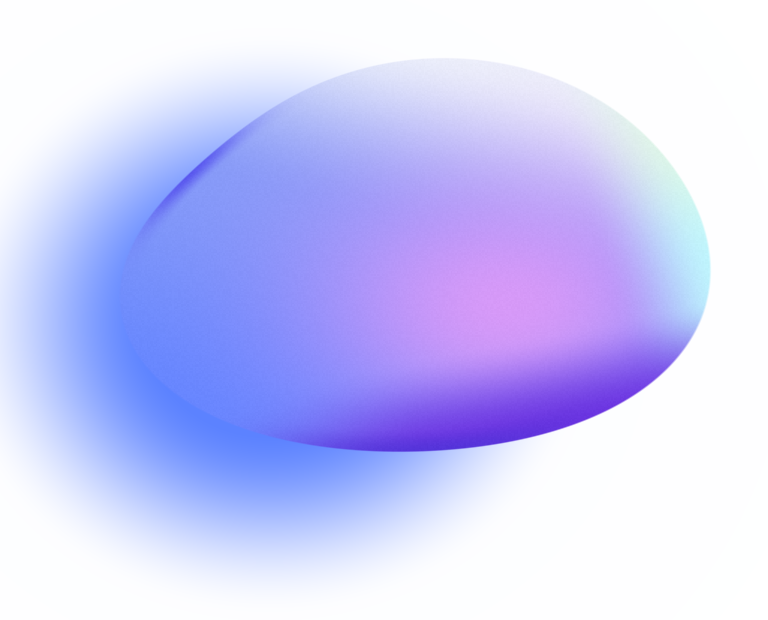
This background is drawn by a Shadertoy shader. Its source:

```glsl
// A glossy pastel egg floating over a soft blue halo on white.
// The outline is a polar harmonic curve in ellipse space; its skin is a
// stack of smooth colour washes, finished with rim shading and fine grain.

#define EGG_CENTER vec2(0.664, 0.5886)
#define EGG_RADII vec2(0.4807, 0.3213)
#define HALO_CENTER vec2(0.435, 0.477)
#define HALO_RADII vec2(0.338, 0.306)
#define HALO_COLOR vec3(0.36, 0.51, 1.0)
#define PINK_CENTER vec2(0.33, -0.25)
#define PINK_SPREAD vec2(0.69, 0.71)
#define RIM_CENTER vec2(-0.74, 0.40)
#define GRAIN_AMOUNT 0.014
#define GRAIN_CELLS 414.0

float hash(vec2 cell) {
    vec3 h = fract(vec3(cell.xyx) * 0.1031);
    h += dot(h, h.yzx + 33.33);
    return fract((h.x + h.y) * h.z);
}

float gaussian(vec2 offset, vec2 spread) {
    vec2 d = offset / spread;
    return exp(-dot(d, d));
}

// Outline radius in direction q: first three harmonics of the angle.
float eggRadius(vec2 q) {
    vec2 h1 = q / max(length(q), 1e-4);
    vec2 h2 = vec2(h1.x * h1.x - h1.y * h1.y, 2.0 * h1.x * h1.y);
    vec2 h3 = vec2(h2.x * h1.x - h2.y * h1.y, h2.y * h1.x + h2.x * h1.y);
    return 0.9795 + dot(h1, vec2(0.033, -0.043))
                  + dot(h2, vec2(-0.004, 0.044))
                  + dot(h3, vec2(-0.009, -0.040));
}

vec3 backdrop(vec2 p) {
    float reach = length((p - HALO_CENTER) / HALO_RADII);
    float halo = 1.0 - smoothstep(0.5, 1.55, reach);
    float haze = 0.025 * exp(-0.3 * reach * reach);
    return mix(vec3(1.0), HALO_COLOR, min(halo + haze, 1.0));
}

vec3 eggSkin(vec2 q, float depth) {
    // Blue body, paler upward
    vec3 color = mix(vec3(0.38, 0.52, 1.0), vec3(0.52, 0.61, 0.97),
                     smoothstep(-0.8, 0.6, q.y));

    // White mist from the top
    float mist = smoothstep(0.1, 1.1, q.y + 0.45 * q.x);
    color = mix(color, vec3(0.93, 0.95, 0.98), mist);

    // Pink heart
    color = mix(color, vec3(0.84, 0.60, 0.97),
                gaussian(q - PINK_CENTER, PINK_SPREAD));

    // Mint and aqua light on the right
    vec3 sheen = mix(vec3(0.75, 0.96, 0.99), vec3(0.87, 0.97, 0.90),
                     smoothstep(-0.05, 0.6, q.y));
    color = mix(color, sheen, smoothstep(0.62, 1.02, q.x + 0.2 * q.y));

    // Violet shade along the base, indigo at its lip
    float shade = smoothstep(0.52, 1.02, 0.3 * q.x - q.y)
                * smoothstep(-0.75, 0.05, q.x);
    color = mix(color, vec3(0.42, 0.20, 0.88), shade);
    float lip = smoothstep(0.88, 1.0, depth) * shade
              * (1.0 - smoothstep(0.1, 0.7, q.x));
    color = mix(color, vec3(0.29, 0.20, 0.84), 0.7 * lip);

    // Thin indigo rim on the upper left
    float rim = smoothstep(0.92, 1.0, depth)
              * gaussian(q - RIM_CENTER, vec2(0.27));
    return mix(color, vec3(0.33, 0.31, 0.93), 0.9 * rim);
}

void mainImage(out vec4 fragColor, in vec2 fragCoord) {
    vec2 p = fragCoord / iResolution.y;
    vec2 q = (p - EGG_CENTER) / EGG_RADII;
    float depth = length(q) / eggRadius(q);

    // Grain belongs to the skin only
    float grain = hash(floor(p * GRAIN_CELLS)) - 0.5;
    vec3 skin = eggSkin(q, depth) + GRAIN_AMOUNT * grain;

    float edge = 1.0 / (iResolution.y * EGG_RADII.y);
    float inside = 1.0 - smoothstep(1.0 - edge, 1.0 + edge, depth);
    fragColor = vec4(mix(backdrop(p), skin, inside), 1.0);
}
```
